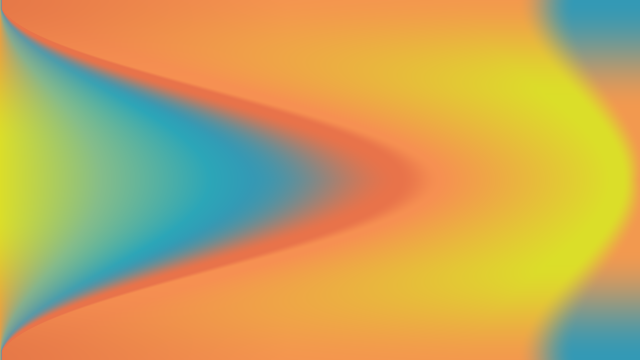
Give the GLSL for this background, as a Shadertoy shader.

```glsl
// A soft mirrored gradient: a teal wedge points right into warm orange, then a
// yellow crest and cool right-hand corners. Two cosine curves bound the three
// zones; each zone is shaded by its relative position between those curves.

// Palette
const vec3 YELLOW = vec3(0.86, 0.87, 0.16);
const vec3 AMBER  = vec3(0.90, 0.62, 0.27);
const vec3 PEACH  = vec3(0.965, 0.565, 0.32);
const vec3 CORAL  = vec3(0.90, 0.47, 0.28);
const vec3 EMBER  = vec3(0.91, 0.45, 0.29);
const vec3 GREEN  = vec3(0.52, 0.74, 0.54);
const vec3 TEAL   = vec3(0.17, 0.65, 0.72);
const vec3 BLUE   = vec3(0.20, 0.60, 0.71);
const vec3 MAUVE  = vec3(0.53, 0.56, 0.58);

// Shape, in fractions of the canvas width
const float WEDGE_REACH = 0.657;
const float CREST_BASE  = 0.82;
const float CREST_BULGE = 0.165;
const float PI = 3.14159265;

float ramp(float a, float b, float x) {
    return clamp((x - a) / (b - a), 0.0, 1.0);
}

// Wedge: u runs from 0 at the left side to 1 at the curved rim
vec3 wedgeColor(float u, float v) {
    vec3 start = mix(YELLOW, AMBER, smoothstep(0.2, 0.85, v));
    float grey = smoothstep(0.35, 0.95, v);
    vec3 green = mix(GREEN, MAUVE, 0.5 * grey);
    vec3 teal = mix(TEAL, MAUVE, 0.7 * grey);
    vec3 blue = mix(BLUE, MAUVE, 0.7 * grey);
    vec3 color = mix(start, green, ramp(0.0, 0.24, u));
    color = mix(color, teal, ramp(0.24, 0.5, u));
    color = mix(color, blue, ramp(0.5, 0.6, u));
    float shift = 0.1 * v;
    return mix(color, EMBER, smoothstep(0.58 - shift, 0.95 - shift, u));
}

// Warm field: m runs from 0 at the wedge rim to 1 at the crest
vec3 warmColor(float m, float x, float v) {
    float corner = smoothstep(0.5, 1.0, v) * (1.0 - ramp(0.0, 0.45, x));
    float glow = ramp(0.1, 0.9, m) * (1.0 - 0.9 * smoothstep(0.45, 1.05, v));
    return mix(mix(PEACH, CORAL, corner), YELLOW, glow);
}

void mainImage(out vec4 fragColor, in vec2 fragCoord) {
    vec2 uv = fragCoord / iResolution.xy;
    float x = uv.x;
    float v = abs(2.0 * uv.y - 1.0); // 0 on the middle line, 1 at top and bottom

    // Zone boundaries
    float arch = 0.5 + 0.5 * cos(PI * v);
    float rim = max(WEDGE_REACH * arch, 0.004);
    float crest = CREST_BASE + CREST_BULGE * arch;

    // Wedge blending into the warm field
    float u = x / rim;
    float m = (x - rim) / (crest - rim);
    vec3 color = mix(wedgeColor(u, v), warmColor(m, x, v), smoothstep(0.95, 1.05, u));

    // Beyond the crest: orange in the middle, blue towards the corners
    vec3 beyond = mix(vec3(0.95, 0.60, 0.31), BLUE, smoothstep(0.38, 1.0, v));
    color = mix(color, beyond, smoothstep(-0.012, 0.02 + 0.06 * v, x - crest));

    fragColor = vec4(color, 1.0);
}
```
